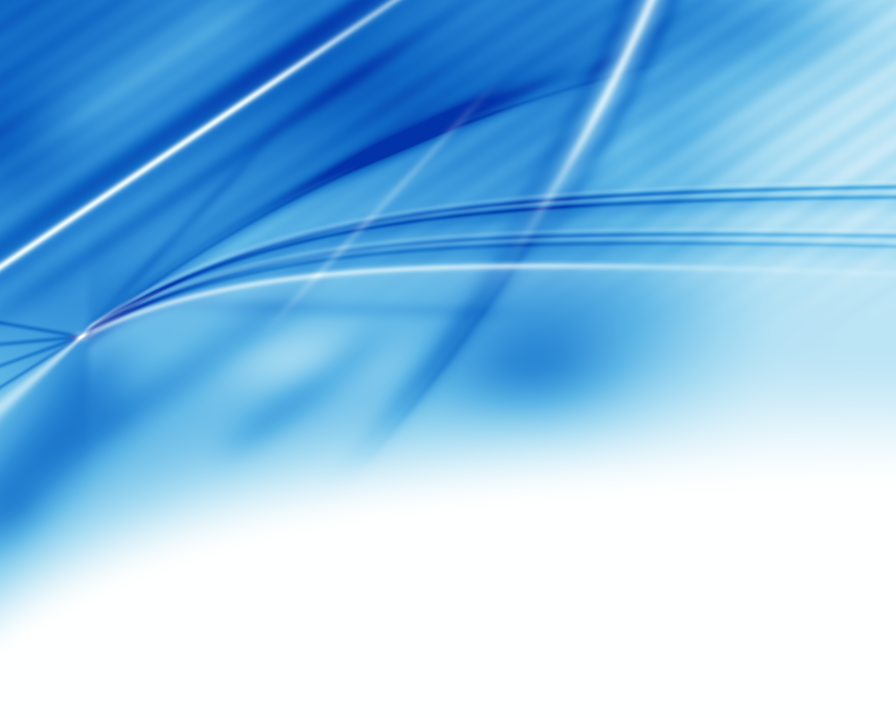
A WebGL 2 fragment shader for this background:

```glsl
#version 300 es
precision highp float;
// Soft blue light sheets with a fan of fine arcs, diagonal beams and a white lower fade.
uniform vec2 u_resolution;
out vec4 outColor;

#define NODE vec2(0.114, 0.531)
#define BASE_TONE 0.36
#define TOP_TONE 0.30
#define LINE_WIDTH 0.0032
#define FILAMENT_TONE 0.24
#define BEAM_GAIN 0.95
#define GRAIN_TONE 0.018

float bell(float v, float w) { return exp(-v * v / (w * w)); }

// Soft elliptical spot
float spot(vec2 p, vec2 c, vec2 r) {
  vec2 q = (p - c) / r;
  return exp(-dot(q, q));
}

// Soft straight stroke from a to b with faded ends
float streak(vec2 p, vec2 a, vec2 b, float w) {
  vec2 d = b - a, q = p - a;
  float len = length(d);
  d /= len;
  float u = dot(q, d) / len;
  float v = d.x * q.y - d.y * q.x;
  return bell(v, w) * smoothstep(-0.2, 0.25, u) * (1.0 - smoothstep(0.75, 1.2, u));
}

// Height of an arc that leaves the node and levels off
float arc(float d, float rise, float bend, float fall) {
  return NODE.y + rise * (1.0 - exp(-bend * d)) - fall * d;
}

// Tone 0 is white, tone 1 is the deepest blue
vec3 ramp(float t) {
  vec3 c = mix(vec3(0.995, 1.0, 1.0), vec3(0.65, 0.86, 0.95), clamp(t * 5.0, 0.0, 1.0));
  c = mix(c, vec3(0.36, 0.71, 0.90), clamp(t * 5.0 - 1.0, 0.0, 1.0));
  c = mix(c, vec3(0.18, 0.55, 0.84), clamp(t * 5.0 - 2.0, 0.0, 1.0));
  c = mix(c, vec3(0.06, 0.41, 0.77), clamp(t * 5.0 - 3.0, 0.0, 1.0));
  return mix(c, vec3(0.01, 0.20, 0.66), clamp(t * 5.0 - 4.0, 0.0, 1.0));
}

void main() {
  vec2 p = gl_FragCoord.xy / u_resolution * vec2(1.25, 1.0);
  float d = p.x - NODE.x;
  float right = smoothstep(0.0, 0.02, d);
  float light = 0.0;

  // Broad field, paler to the right
  float tone = BASE_TONE * mix(1.0, 0.42, smoothstep(0.75, 1.1, p.x));
  tone += TOP_TONE * smoothstep(0.5, 0.9, p.y) * (1.0 - smoothstep(0.78, 1.22, p.x));

  // Dark pools and pale pools
  tone += 0.22 * spot(p, vec2(0.0, 0.80), vec2(0.13, 0.10));
  tone += 0.14 * spot(p, vec2(0.0, 1.0), vec2(0.20, 0.10));
  tone += 0.18 * spot(p, vec2(0.07, 0.58), vec2(0.20, 0.09));
  tone += 0.14 * spot(p, vec2(0.53, 0.87), vec2(0.16, 0.10));
  tone += 0.26 * spot(p, vec2(1.05, 0.97), vec2(0.15, 0.08));
  tone += 0.24 * spot(p, vec2(0.74, 0.485), vec2(0.11, 0.075));
  tone += 0.10 * spot(p, vec2(0.83, 0.56), vec2(0.18, 0.07));
  tone -= 0.12 * spot(p, vec2(0.86, 0.79), vec2(0.06, 0.10));
  tone -= 0.14 * spot(p, vec2(0.42, 0.50), vec2(0.14, 0.05));

  // Diagonal soft strokes
  tone -= 0.18 * streak(p, vec2(0.06, 0.80), vec2(0.36, 1.0), 0.05);
  tone += 0.14 * streak(p, vec2(0.0, 0.56), vec2(0.60, 0.96), 0.016);
  tone += 0.12 * streak(p, vec2(0.14, 0.56), vec2(0.36, 0.79), 0.008);
  tone += 0.32 * streak(p, vec2(-0.03, 0.25), vec2(0.16, 0.50), 0.055);
  tone += 0.16 * streak(p, vec2(0.10, 0.37), vec2(0.42, 0.59), 0.030);
  tone += 0.15 * streak(p, vec2(0.32, 0.37), vec2(0.53, 0.53), 0.028);
  tone += 0.08 * streak(p, vec2(0.24, 0.575), vec2(0.70, 0.565), 0.012);
  light += 0.22 * streak(p, vec2(0.40, 0.57), vec2(0.66, 0.85), 0.006);

  // Upper dark arc with a shaded edge
  float s = p.y - arc(d, 0.60, 1.35, 0.0);
  float sheet = right * (1.0 - smoothstep(0.65, 1.0, p.x));
  tone += sheet * 0.13 * smoothstep(-0.01, 0.01, s) * exp(-max(s, 0.0) / 0.06);
  tone -= sheet * 0.13 * smoothstep(-0.01, -0.03, -abs(s)) * step(s, 0.0) * exp(min(s, 0.0) / 0.08);
  tone += sheet * (0.10 + 0.28 * bell(p.x - 0.54, 0.17)) * bell(s, 0.006 + 0.022 * clamp(d, 0.0, 0.5));
  tone += sheet * 0.12 * bell(s + 0.022 * d, LINE_WIDTH);

  // Paired filaments fanning right, and short ones fanning left
  for (int i = 0; i < 4; i++) {
    float t = 0.13 * mod(float(i), 2.0) + 0.62 * floor(float(i) / 2.0);
    float v = p.y - arc(d, mix(0.213, 0.145, t), mix(3.4, 3.9, t), 0.04 * t);
    float strength = FILAMENT_TONE * mix(1.25, 0.55, t) * mix(1.0, 0.75, smoothstep(0.8, 1.2, p.x));
    tone += right * strength * (bell(v, LINE_WIDTH) + 0.28 * bell(v + 0.008, 0.013));
    light += right * 0.16 * bell(v - 0.007, LINE_WIDTH);
    float w = p.y - NODE.y - d * mix(-0.17, 0.62, float(i) / 3.0);
    tone += (1.0 - right) * 0.22 * bell(w, LINE_WIDTH);
  }

  // Bright lower rim and the pale ray left of the node
  float rim = p.y - arc(d, 0.135, 4.0, 0.04);
  float rimFade = right * (1.0 - 0.7 * smoothstep(0.7, 1.15, p.x));
  light += rimFade * (0.50 * bell(rim, 0.005) + 0.22 * smoothstep(0.006, -0.004, rim) * exp(min(rim, 0.0) / 0.03));
  light += (1.0 - right) * 0.6 * bell(p.y - NODE.y - d * 0.87, 0.004 + 0.10 * abs(d));
  light += 0.5 * spot(p, NODE, vec2(0.012, 0.006));

  // Straight white beam with dark flanks
  float b = dot(p - vec2(0.0, 0.628), vec2(-0.559, 0.829));
  tone += 0.24 * bell(b - 0.022, 0.017) + 0.10 * bell(b + 0.014, 0.010);
  light += BEAM_GAIN * bell(b, 0.0052) * (1.0 - 0.45 * smoothstep(0.32, 0.56, p.x));
  tone += GRAIN_TONE * smoothstep(0.5, 0.8, p.y) * (sin(b * 95.0) + sin(b * 211.0 + 2.0 * p.x));

  // Curved beam, bright above and shadowed below
  float depth = 1.0 - p.y;
  float c = (p.x - 0.909 + 0.43 * depth + 0.326 * depth * depth) * 0.85;
  float glow = 1.0 - smoothstep(0.12, 0.40, depth);
  float shade = smoothstep(0.22, 0.42, depth) * (1.0 - smoothstep(0.48, 0.73, depth));
  light += glow * (0.55 * bell(c, 0.007) + 0.25 * bell(c, 0.018));
  tone += glow * 0.18 * (bell(c + 0.025, 0.014) + bell(c - 0.026, 0.012));
  tone += shade * (0.22 * bell(c, 0.022) + 0.08 * bell(c - 0.012, 0.006));

  // Fade to white below a rising curve
  float ground = 0.08 + 0.24 * (1.0 - exp(-3.0 * p.x));
  tone *= smoothstep(0.0, 0.21, p.y - ground);

  vec3 color = mix(ramp(clamp(tone, 0.0, 1.0)), vec3(0.96, 1.0, 1.0), clamp(light, 0.0, 1.0));
  outColor = vec4(color, 1.0);
}
```
